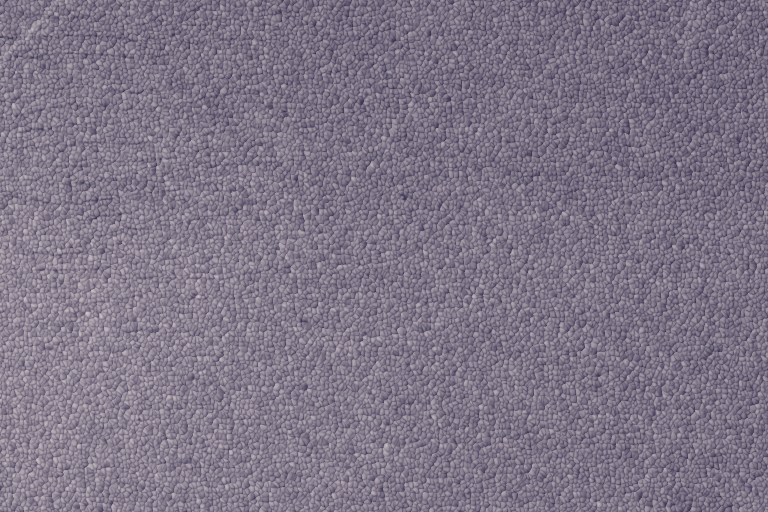
This texture is drawn by a Shadertoy shader. Its source:

```glsl
// Mauve grained leather in raking light: small rounded Voronoi pebbles form the
// grain, shaded from the upper left, over a broad gentle sheen. Thin horizontal
// creases, a few dark pits and two pale scuffs age the surface.

#define GRAINS 112.0         // pebbles per canvas height
#define JITTER 0.9           // irregularity of pebble centres
#define GRAIN_CONTRAST 1.06
#define CREASES 29.0         // crease lines per canvas height
#define CREASE_DEPTH 0.27
#define PITS 6
#define LIGHT_DIR vec2(-0.8, 0.6)
#define SHADOW_COLOR vec3(0.36, 0.33, 0.42)
#define SHINE_COLOR vec3(0.67, 0.63, 0.67)

vec2 hash22(vec2 p) {
    vec3 q = fract(p.xyx * vec3(0.1031, 0.1030, 0.0973));
    q += dot(q, q.yzx + 33.33);
    return fract((q.xx + q.yz) * q.zy);
}

// Smooth value noise, two independent channels in 0..1
vec2 noise2(vec2 p) {
    vec2 i = floor(p), f = fract(p);
    f = f * f * (3.0 - 2.0 * f);
    vec2 low = mix(hash22(i), hash22(i + vec2(1, 0)), f.x);
    vec2 high = mix(hash22(i + vec2(0, 1)), hash22(i + vec2(1, 1)), f.x);
    return mix(low, high, f.y);
}

// Lit pebbles: soft seams of varying depth, one bright flank, own tone each
float grain(vec2 p) {
    vec2 q = p * GRAINS * vec2(1.06, 0.94) + 20.0;
    q.x += 0.12 * q.y;
    q += 0.6 * (noise2(q * 0.8) - 0.5);
    vec2 cell = floor(q), toPoint = vec2(0.0), id = cell;
    float nearest = 9.0, second = 9.0;
    for (int y = -1; y <= 1; y++)
    for (int x = -1; x <= 1; x++) {
        vec2 c = cell + vec2(x, y);
        vec2 r = q - c - 0.5 - JITTER * (hash22(c) - 0.5);
        float d = length(r);
        if (d < nearest) {
            second = nearest;
            nearest = d;
            toPoint = r;
            id = c;
        } else {
            second = min(second, d);
        }
    }
    float dome = smoothstep(-0.1, 0.75, second - nearest);
    float flank = dot(toPoint, LIGHT_DIR);
    float tone = hash22(id + 71.0).x - 0.5;
    vec2 rough = noise2(q * 1.7 + 9.0);
    float seamDepth = mix(0.15, 0.75, rough.x);
    return seamDepth * (dome - 0.54) + 0.62 * flank + 0.3 * tone + 0.18 * (rough.y - 0.5);
}

// Broad sheen: warm glow at the left, dimmer top right, one soft dark band
float sheen(vec2 uv) {
    float glow = exp(-6.0 * uv.x * uv.x - 6.0 * pow(abs(uv.y - 0.35), 2.0));
    float bandOffset = (uv.y - 0.64 - 0.06 * (uv.x - 0.5)) / 0.06;
    return 0.50 - 0.17 * (uv.x - 0.5) + 0.14 * glow
        - 0.06 * exp(-bandOffset * bandOffset)
        - 0.11 * smoothstep(0.5, 1.0, uv.y);
}

// Broken, wavering horizontal lines, strongest at the upper left
float creases(vec2 p, vec2 uv) {
    vec2 bend = noise2(p * vec2(7.0, 5.0)) + 0.18 * noise2(p * 45.0);
    float row = (p.y - 0.06 * p.x) * CREASES + 1.4 * bend.x;
    float line = 1.0 - smoothstep(0.01, 0.11, abs(fract(row) - 0.5));
    float broken = smoothstep(0.2, 0.6, noise2(vec2(p.x * 9.0, floor(row) * 3.7)).y);
    float region = (1.0 - smoothstep(0.1, 0.65, uv.x)) * smoothstep(0.15, 0.5, uv.y);
    return line * broken * region;
}

// Small ragged dark marks
float pits(vec2 p, float aspect) {
    float mark = 0.0;
    vec2 ragged = 0.007 * (noise2(p * 130.0) - 0.5);
    for (int i = 0; i < PITS; i++) {
        vec2 h = hash22(vec2(i, 17.0) * 7.31);
        vec2 center = vec2(aspect * (0.12 + 0.5 * h.x), 0.15 + 0.65 * h.y);
        float radius = mix(0.004, 0.009, hash22(vec2(i, 43.0) * 5.17).x);
        float d = length((p - center + ragged) * vec2(1.2, 0.8));
        mark = max(mark, 1.0 - smoothstep(0.3 * radius, 1.2 * radius, d));
    }
    return mark;
}

// Soft streak from a to b
float scuff(vec2 p, vec2 a, vec2 b, float width) {
    vec2 ab = b - a;
    float along = clamp(dot(p - a, ab) / dot(ab, ab), 0.0, 1.0);
    float d = length(p - a - along * ab) / width;
    return exp(-d * d) * (0.3 + 0.7 * noise2(p * 60.0).x);
}

void mainImage(out vec4 fragColor, in vec2 fragCoord) {
    vec2 uv = fragCoord / iResolution.xy;
    vec2 p = fragCoord / iResolution.y;
    float aspect = iResolution.x / iResolution.y;

    // Four samples per pixel keep the fine grain smooth
    float relief = 0.0;
    for (int i = 0; i < 4; i++) {
        vec2 shift = 0.5 * vec2(i % 2, i / 2) - 0.25;
        relief += 0.25 * grain((fragCoord + shift) / iResolution.y);
    }

    float mottle = 0.05 * (noise2(p * 11.0).x - 0.5) + 0.06 * (noise2(p * 32.0).y - 0.5);
    float tone = sheen(uv) + mottle + GRAIN_CONTRAST * relief;
    tone -= CREASE_DEPTH * creases(p, uv) + 0.5 * pits(p, aspect);

    vec2 wobble = p + 0.015 * (noise2(p * 12.0) - 0.5);
    tone += 0.5 * scuff(wobble, vec2(-0.02, 0.85), vec2(0.13, 1.02), 0.006);
    tone += 0.3 * scuff(wobble, vec2(0.895 * aspect, 0.86), vec2(0.9 * aspect, 1.02), 0.008);

    vec3 color = mix(SHADOW_COLOR, SHINE_COLOR, clamp(tone, -0.4, 1.5));
    fragColor = vec4(color, 1.0);
}
```
